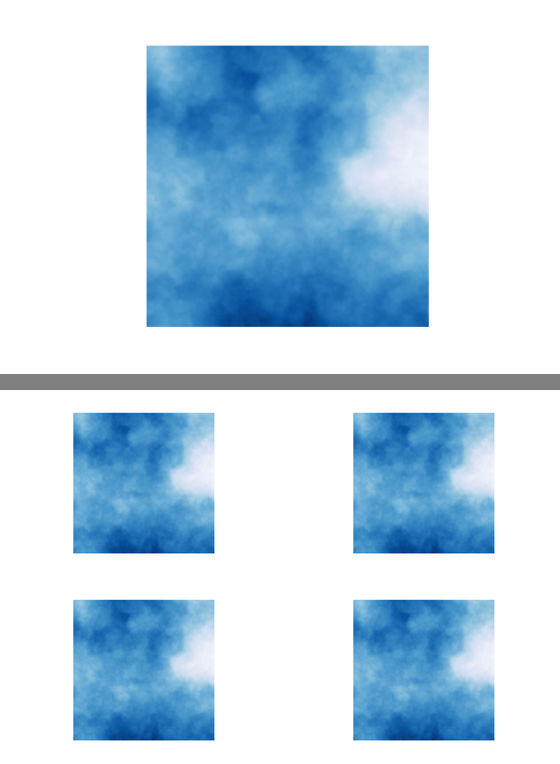
Top, the tile; bottom, the same tile 2 across and 2 down.
Reproduce this texture procedurally as a Shadertoy shader.

```glsl
// A square patch of soft blue and white clouds centred on a plain white ground.

// Three random values in 0..1 for a cell of one noise layer.
vec3 cellHash(ivec2 cell, int layer) {
    uvec3 h = uvec3(cell.x, cell.y, layer) * 1664525u + 1013904223u;
    h.x += h.y * h.z; h.y += h.z * h.x; h.z += h.x * h.y;
    h ^= h >> 16u;
    h.x += h.y * h.z; h.y += h.z * h.x; h.z += h.x * h.y;
    return vec3(h & 65535u) / 65535.0;
}

// Smooth cellular noise: soft puffs around jittered points, wrapping at period.
float puffNoise(vec2 p, int period) {
    ivec2 base = ivec2(floor(p));
    vec2 local = fract(p);
    float total = 0.0, weightSum = 0.0;
    for (int y = -1; y <= 1; y++)
    for (int x = -1; x <= 1; x++) {
        ivec2 cell = (base + ivec2(x, y) + period) % period;
        vec3 rnd = cellHash(cell, period);
        vec2 d = vec2(x, y) + 0.15 + 0.7 * rnd.xy - local;
        float w = exp(-6.0 * dot(d, d));
        total += w * rnd.z;
        weightSum += w;
    }
    return total / weightSum - 0.5;
}

float cloudNoise(vec2 p) {
    float sum = 0.0, amplitude = 0.24;
    int period = 5;
    for (int i = 0; i < 5; i++) {
        sum += amplitude * puffNoise(p * float(period), period);
        amplitude *= 0.56;
        period *= 2;
    }
    return sum;
}

float softLump(vec2 p, vec2 centre, vec2 radius) {
    vec2 q = (p - centre) / radius;
    return exp(-dot(q, q));
}

// Navy through blue to pale lavender white.
vec3 skyRamp(float t) {
    vec3 stops[9] = vec3[9](
        vec3(0.03, 0.19, 0.42), vec3(0.03, 0.32, 0.61), vec3(0.13, 0.44, 0.71),
        vec3(0.26, 0.57, 0.78), vec3(0.42, 0.68, 0.84), vec3(0.62, 0.79, 0.88),
        vec3(0.79, 0.86, 0.94), vec3(0.88, 0.90, 0.96), vec3(0.95, 0.96, 0.99));
    float s = clamp(t, 0.0, 1.0) * 8.0;
    int i = min(int(s), 7);
    return mix(stops[i], stops[i + 1], s - float(i));
}

// Broad light and shade of the sky, p in 0..1 across the patch.
float skyTone(vec2 p) {
    float column = exp(-pow((p.x - 0.40) / 0.33, 2.0));
    float tone = 0.46 - 0.29 * column * (0.5 + 0.5 * cos(6.28319 * p.y));
    tone -= 0.10 * softLump(p, vec2(0.43, 0.0), vec2(0.22, 0.18));
    tone -= 0.20 * softLump(p, vec2(0.95, -0.04), vec2(0.40, 0.19));
    tone -= 0.13 * softLump(p, vec2(0.03, 0.76), vec2(0.20, 0.12));
    tone -= 0.11 * softLump(p, vec2(0.74, 0.31), vec2(0.11, 0.09));
    tone += 0.46 * softLump(p, vec2(1.00, 0.64), vec2(0.21, 0.26));
    tone += 0.25 * softLump(p, vec2(0.78, 0.50), vec2(0.15, 0.09));
    tone += 0.13 * softLump(p, vec2(0.49, 0.475), vec2(0.07, 0.05));
    tone += 0.15 * softLump(p, vec2(0.90, 1.00), vec2(0.22, 0.18));
    tone += 0.20 * softLump(p, vec2(0.0, 1.0), vec2(0.11, 0.16));
    return tone;
}

void mainImage(out vec4 fragColor, in vec2 fragCoord) {
    vec2 uv = fragCoord / iResolution.xy;

    // Patch placement and its smoothed edge.
    vec2 halfSize = vec2(0.252, 0.376);
    vec2 fromCentre = uv - vec2(0.5137, 0.502);
    vec2 p = fromCentre / (2.0 * halfSize) + 0.5;
    vec2 cover = clamp((halfSize - abs(fromCentre)) * iResolution.xy + 0.5, 0.0, 1.0);

    // Gently bend the broad shapes, then add the fine cloud grain.
    vec2 bend = 0.05 * vec2(puffNoise(fract(p) * 6.0, 6), puffNoise(fract(p) * 7.0, 7));
    float tone = skyTone(p + bend) + cloudNoise(fract(p));

    fragColor = vec4(mix(vec3(1.0), skyRamp(tone), cover.x * cover.y), 1.0);
}
```
